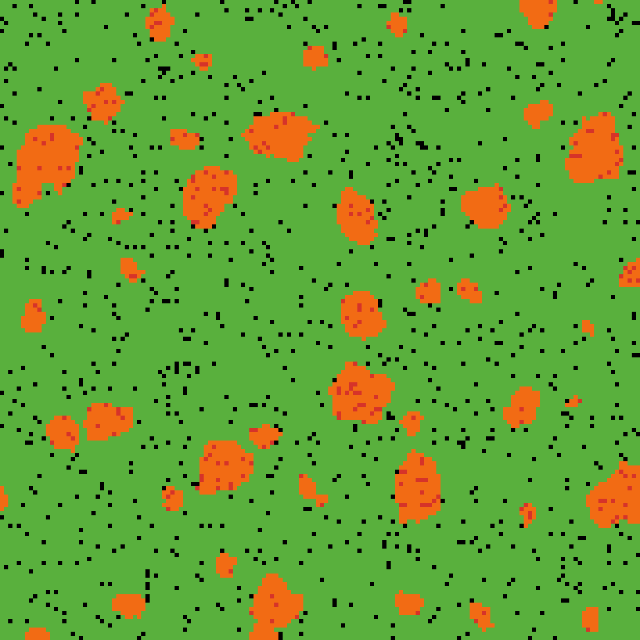
Write a three.js fragment shader that draws this texture.

```glsl
// Draws a green cell grid with black specks and ragged orange patches flecked with red.

varying vec2 vUv;

// Colours
const vec3 FIELD_GREEN  = vec3(0.35, 0.69, 0.24);
const vec3 PATCH_ORANGE = vec3(0.95, 0.42, 0.08);
const vec3 EMBER_RED    = vec3(0.84, 0.20, 0.16);
const vec3 SPECK_BLACK  = vec3(0.0);

// Cell grid
const float GRID          = 154.0;  // square cells across the canvas
const float SPECK_CHANCE  = 0.043;  // black cells within the green
const float EMBER_CHANCE  = 0.07;   // red cells within the orange
const float EDGE_SOFTNESS = 0.5;    // width of cell edges, in screen samples

// Patches
const float PATCH_TILES  = 7.0;     // patch sites across the canvas
const float PATCH_CHANCE = 0.9;
const float RADIUS_MIN   = 0.014;
const float RADIUS_MAX   = 0.051;
const float STRETCH_MAX  = 1.45;
const float LOBE_SCALE   = 21.0;    // broad bulges of the outline
const float LOBE_DEPTH   = 0.022;
const float RAGGED_SCALE = 58.0;    // small teeth of the outline
const float RAGGED_DEPTH = 0.009;

const float TAU = 6.2831853;

vec3 hash3(vec2 p) {
  vec3 q = fract(p.xyx * vec3(0.1031, 0.1030, 0.0973));
  q += dot(q, q.yxz + 33.33);
  return fract((q.xxy + q.yzz) * q.zyx);
}

vec2 gradient(vec2 p) {
  float angle = TAU * hash3(p + 71.0).x;
  return vec2(cos(angle), sin(angle));
}

float gradientNoise(vec2 p) {
  vec2 i = floor(p);
  vec2 f = fract(p);
  vec2 u = f * f * f * (f * (f * 6.0 - 15.0) + 10.0);
  vec2 e = vec2(1.0, 0.0);
  float low = mix(dot(gradient(i), f),
                  dot(gradient(i + e.xy), f - e.xy), u.x);
  float high = mix(dot(gradient(i + e.yx), f - e.yx),
                   dot(gradient(i + e.xx), f - e.xx), u.x);
  return mix(low, high, u.y);
}

// Signed distance to the nearest scattered ellipse, roughened by noise
float patchDistance(vec2 p) {
  vec2 home = floor(p * PATCH_TILES);
  float nearest = 1.0;
  for (int y = -1; y <= 1; y++) {
    for (int x = -1; x <= 1; x++) {
      vec2 tile = home + vec2(float(x), float(y));
      vec3 place = hash3(tile + 17.0);
      vec3 shape = hash3(tile + 43.0);
      if (place.z > PATCH_CHANCE) continue;

      vec2 d = p - (tile + place.xy) / PATCH_TILES;
      float c = cos(TAU * shape.x);
      float s = sin(TAU * shape.x);
      float stretch = sqrt(mix(1.0, STRETCH_MAX * STRETCH_MAX, shape.y));
      d = vec2(c * d.x + s * d.y, c * d.y - s * d.x);
      d *= vec2(inversesqrt(stretch), sqrt(stretch));

      float radius = mix(RADIUS_MIN, RADIUS_MAX, shape.z * shape.z);
      nearest = min(nearest, length(d) - radius);
    }
  }
  return nearest + LOBE_DEPTH * gradientNoise(p * LOBE_SCALE)
                 + RAGGED_DEPTH * gradientNoise(p * RAGGED_SCALE);
}

// One flat colour per cell
vec3 cellColor(vec2 cell) {
  vec3 chance = hash3(cell + 127.0);
  if (patchDistance((cell + 0.5) / GRID) < 0.0) {
    return chance.x < EMBER_CHANCE ? EMBER_RED : PATCH_ORANGE;
  }
  return chance.y < SPECK_CHANCE ? SPECK_BLACK : FIELD_GREEN;
}

void main() {
  // Blend the neighbouring cells only across their shared edges
  vec2 position = vUv * GRID;
  vec2 width = max(fwidth(position) * EDGE_SOFTNESS, 0.0001);
  vec2 cell = floor(position - 0.5 * width);
  vec2 blend = clamp((position - cell - 1.0) / width + 0.5, 0.0, 1.0);

  vec3 lower = mix(cellColor(cell), cellColor(cell + vec2(1.0, 0.0)), blend.x);
  vec3 upper = mix(cellColor(cell + vec2(0.0, 1.0)), cellColor(cell + 1.0), blend.x);
  gl_FragColor = vec4(mix(lower, upper, blend.y), 1.0);
}
```
